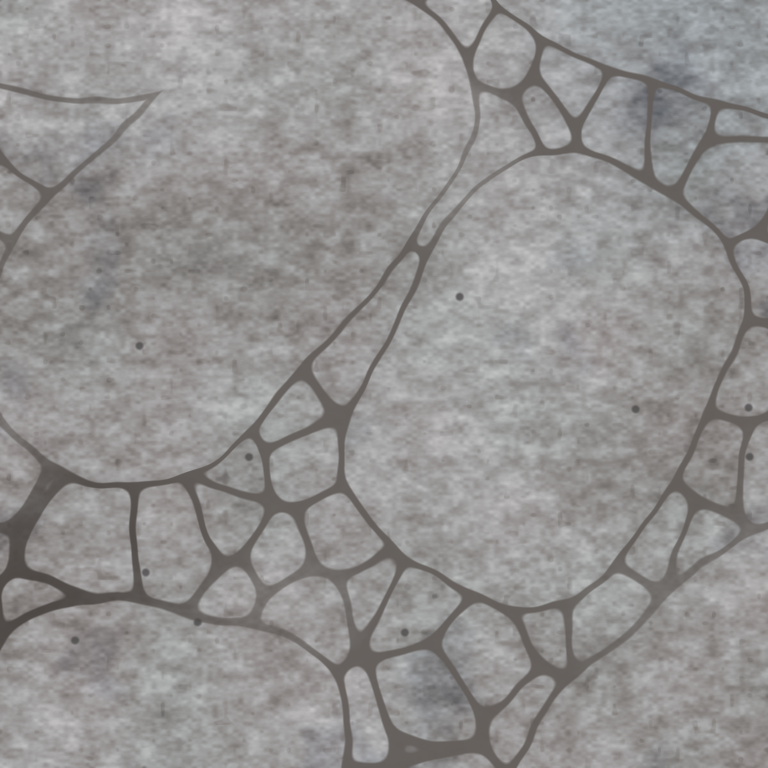
This texture is drawn by a three.js fragment shader. Its source:

```glsl
// Weathered grey stone floor: broad slabs with bands of small rounded cobbles between them.
// Slabs are tilted superellipses; the bands are filled by a weighted Voronoi diagram
// whose corners are rounded with an exponential smooth minimum. Noise adds grain and stains.
varying vec2 vUv;

const float COBBLE_GRID = 11.5;

float hash(vec2 p) {
  vec3 q = fract(p.xyx * 0.1031);
  q += dot(q, q.yzx + 33.33);
  return fract((q.x + q.y) * q.z);
}

float noise(vec2 p) {
  vec2 i = floor(p), f = fract(p);
  f = f * f * (3.0 - 2.0 * f);
  return mix(mix(hash(i), hash(i + vec2(1, 0)), f.x),
             mix(hash(i + vec2(0, 1)), hash(i + vec2(1, 1)), f.x), f.y);
}

float fbm(vec2 p) {
  float sum = 0.0, amp = 0.533;
  for (int i = 0; i < 4; i++) {
    sum += amp * noise(p);
    p = mat2(1.9, 0.5, -0.5, 1.9) * p + 17.3;
    amp *= 0.5;
  }
  return sum;
}

// Distance along the ray from the centre to a tilted superellipse
float slab(vec2 p, vec2 centre, vec2 radii, float angle) {
  vec2 d = p - centre;
  float c = cos(angle), s = sin(angle);
  vec2 a = abs(vec2(c * d.x + s * d.y, c * d.y - s * d.x)) / radii;
  float k = pow(dot(a * a, a) + 1e-5, 1.0 / 3.0);
  return length(d) * (1.0 - 1.0 / k);
}

float slabs(vec2 p) {
  float d = slab(p, vec2(0.29, 0.70), vec2(0.38, 0.195), 0.84);
  d = min(d, slab(p, vec2(0.71, 0.51), vec2(0.29, 0.21), 1.10));
  d = min(d, slab(p, vec2(0.12, 1.07), vec2(0.23, 0.19), 0.10));
  d = min(d, slab(p, vec2(0.93, 1.08), vec2(0.34, 0.21), -0.35));
  d = min(d, slab(p, vec2(0.22, 0.03), vec2(0.24, 0.18), -0.15));
  return min(d, slab(p, vec2(0.96, 0.03), vec2(0.32, 0.21), 0.70));
}

// Cobble site: position in grid units and weight
vec3 site(vec2 cell) {
  float size = hash(cell + 71.7);
  return vec3(cell + 0.12 + 0.76 * vec2(hash(cell + 3.1), hash(cell + 39.4)), 0.5 * size * size);
}

// Rounded distance to the nearest seam of a cobble (x) and its random tone (y)
vec2 cobbles(vec2 p, float slabDist) {
  vec2 g = p * COBBLE_GRID, base = floor(g);
  vec3 nearest = vec3(0.0);
  float best = 99.0;
  for (int j = -2; j <= 2; j++) for (int i = -2; i <= 2; i++) {
    vec3 s = site(base + vec2(i, j));
    float power = dot(g - s.xy, g - s.xy) - s.z;
    if (power < best && slabs(s.xy / COBBLE_GRID) > 0.01) {
      best = power;
      nearest = s;
    }
  }
  float sum = exp(-slabDist / 0.007);
  for (int j = -2; j <= 2; j++) for (int i = -2; i <= 2; i++) {
    vec3 s = site(base + vec2(i, j));
    float gap = length(s.xy - nearest.xy);
    if (gap > 0.001 && slabs(s.xy / COBBLE_GRID) > 0.01) {
      float power = dot(g - s.xy, g - s.xy) - s.z;
      sum += exp(-(power - best) / (2.0 * gap * COBBLE_GRID) / 0.007);
    }
  }
  return vec2(-0.007 * log(sum), hash(nearest.xy * 7.0));
}

void main() {
  vec2 p = vUv;

  // Gently bent seams
  vec2 bent = p + 0.030 * (vec2(noise(p * 7.0 + 5.0), noise(p * 7.0 + 31.0)) - 0.5)
                + 0.006 * (vec2(noise(p * 32.0), noise(p * 32.0 + 57.0)) - 0.5);
  float slabDist = slabs(bent);
  vec2 stone = vec2(-slabDist, 0.5);
  if (slabDist > 0.0) stone = cobbles(bent, slabDist);

  // Blotches, streaky grain and fine grit
  float tone = 0.595 + 0.24 * (fbm(p * 4.5 + 2.0) - 0.5);
  tone += 0.25 * (fbm(p * vec2(42, 68) + 8.0) - 0.5);
  tone += 0.09 * (noise(p * vec2(150, 210)) - 0.5);
  tone += 0.03 * (stone.y - 0.5) + 0.035 * (p.y - 0.5) + 0.02 * (p.x - 0.5);

  // Soft stains, small pits and a few round holes
  float stain = smoothstep(0.62, 0.76, fbm(p * 7.0 + 23.0));
  tone -= 0.07 * stain + 0.06 * smoothstep(0.80, 0.96, noise(p * 85.0 + 4.0));
  vec2 holeCell = floor(p * 14.0);
  vec2 hole = fract(p * 14.0) - 0.3 - 0.4 * vec2(hash(holeCell + 9.0), hash(holeCell + 14.0));
  float holeMask = step(0.965, hash(holeCell + 63.0)) * (1.0 - smoothstep(0.04, 0.10, length(hole)));

  // Warm in the darks, neutral in the lights, cool at the upper right
  vec3 color = tone + vec3(0.012, -0.003, -0.011) * smoothstep(0.66, 0.50, tone);
  color += vec3(0.014, -0.006, -0.004) * (noise(p * 9.0 + 44.0) - 0.4);
  float cool = 1.0 - smoothstep(0.0, 0.4, length(p - vec2(0.92, 0.95)));
  color += vec3(-0.015, 0.008, 0.022) * cool + vec3(-0.01, 0.0, 0.015) * stain;

  // Seams: soft shade and a core that widens and darkens at the lower left
  float grime = 1.0 - smoothstep(0.03, 0.30, length(p - vec2(0.08, 0.24)));
  float width = 0.0012 + 0.0014 * noise(p * 13.0 + 6.0) + 0.0012 * grime + 0.0008 * (1.0 - p.y);
  float seam = 1.0 - smoothstep(width, width + 0.0034, stone.x);
  seam *= mix(0.55, 0.95, smoothstep(0.2, 0.6, noise(p * 5.0 + 12.0) + 0.3 * (1.0 - p.y)));
  color -= 0.045 * exp(-max(stone.x, 0.0) / 0.008);
  color = mix(color, vec3(0.39, 0.37, 0.355) - 0.10 * grime, seam);
  color = mix(color, vec3(0.30, 0.29, 0.29), 0.8 * holeMask);

  gl_FragColor = vec4(color, 1.0);
}
```
